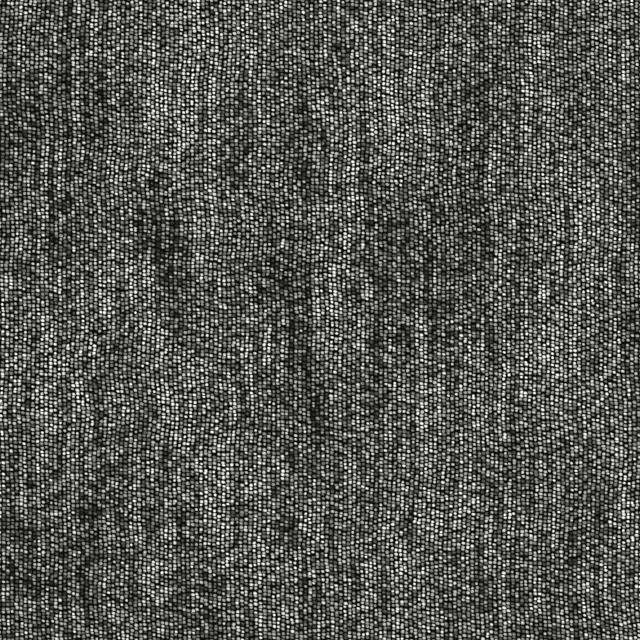
Write a WebGL 1 fragment shader that draws this texture.

```glsl
precision highp float;
// Grey loop-pile carpet: narrow vertical columns of small slanted yarn loops.
// Each loop is a soft, jittered ellipse over a dark backing; its tone mixes
// per-loop randomness with vertical streaks and broad, faint patches.

uniform vec2 u_resolution;

const vec2  LOOP_COUNT   = vec2(144.0, 166.0); // columns and rows across the canvas
const vec2  LOOP_RADIUS  = vec2(0.62, 0.74);   // in cells
const vec2  LOOP_JITTER  = vec2(0.24, 0.50);   // in cells
const float LOOP_TILT    = -0.45;              // mean lean, radians
const float TILT_SPREAD  = 1.5;
const float CORE         = 0.15;               // flat bright part of a loop
const float COLUMN_SWAY  = 0.9;                // in cells

const float YARN_TONE    = 0.62;
const float LOOP_VARIETY = 0.62;
const float STREAK_DEPTH = 0.36;
const float FIBRE_DEPTH  = 0.26;
const float PATCH_DEPTH  = 0.22;
const vec2  STREAK_SCALE = vec2(0.62, 0.065);  // cycles per loop
const vec2  FIBRE_SCALE  = vec2(0.93, 0.22);
const vec2  PATCH_SCALE  = vec2(0.09, 0.03);

const vec3  BACKING      = vec3(0.045, 0.045, 0.036);
const vec3  YARN_TINT    = vec3(1.0, 1.0, 0.985);

float hash(vec2 p) {
  return fract(sin(dot(p, vec2(127.1, 311.7))) * 43758.5453);
}

float noise(vec2 p) {
  vec2 cell = floor(p);
  vec2 f = fract(p);
  f = f * f * (3.0 - 2.0 * f);
  float low = mix(hash(cell), hash(cell + vec2(1.0, 0.0)), f.x);
  float high = mix(hash(cell + vec2(0.0, 1.0)), hash(cell + vec2(1.0, 1.0)), f.x);
  return mix(low, high, f.y);
}

// Brightness of the yarn in one loop.
float yarnTone(vec2 id) {
  float tone = YARN_TONE;
  tone += LOOP_VARIETY * (hash(id + 17.3) - 0.5);
  tone += STREAK_DEPTH * (noise(id * STREAK_SCALE + 41.0) - 0.5);
  tone += FIBRE_DEPTH * (noise(id * FIBRE_SCALE + 83.0) - 0.5);
  tone += PATCH_DEPTH * (noise(id * PATCH_SCALE + 29.0) - 0.5);
  return clamp(tone, 0.12, 1.0);
}

// Soft height of one loop, from 0 in the gap to 1 on its crown.
float loopHeight(vec2 offset, vec2 id) {
  float angle = LOOP_TILT + TILT_SPREAD * (hash(id + 5.7) - 0.5);
  float c = cos(angle);
  float s = sin(angle);
  vec2 local = vec2(c * offset.x - s * offset.y, s * offset.x + c * offset.y);
  vec2 radius = LOOP_RADIUS * mix(0.85, 1.15, hash(id + 61.9));
  return 1.0 - smoothstep(CORE, 1.0, length(local / radius));
}

// Brightest loop over this point, searching the neighbouring cells.
float pileTone(vec2 p) {
  float column = floor(p.x);
  float tone = 0.0;
  for (int i = -1; i <= 1; i++) {
    float x = column + float(i);
    float shift = hash(vec2(x, 7.0));
    float row = floor(p.y + shift);
    for (int j = -1; j <= 1; j++) {
      vec2 id = vec2(x, row + float(j));
      vec2 jitter = vec2(hash(id + 3.1), hash(id + 9.4)) - 0.5;
      vec2 centre = id + 0.5 + LOOP_JITTER * jitter;
      vec2 offset = p + vec2(0.0, shift) - centre;
      tone = max(tone, yarnTone(id) * loopHeight(offset, id));
    }
  }
  return tone;
}

void main() {
  vec2 uv = gl_FragCoord.xy / u_resolution;
  vec2 p = uv * LOOP_COUNT;
  p.x += COLUMN_SWAY * (noise(uv * vec2(6.0, 14.0)) - 0.5);
  vec3 color = BACKING + YARN_TINT * pileTone(p) * (1.0 - BACKING);
  gl_FragColor = vec4(color, 1.0);
}
```
